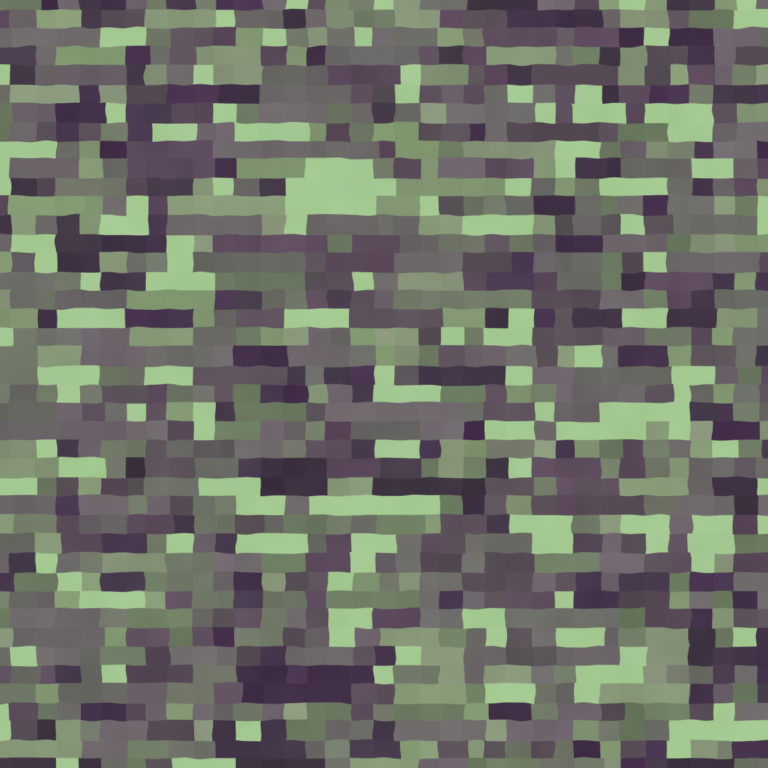
This pattern is drawn by a Shadertoy shader. Its source:

```glsl
// Draws a woven mosaic of green, grey and plum blocks in short horizontal runs.

const vec2 GRID = vec2(34.0, 41.0);   // columns and rows across the canvas
const float EDGE_SOFTNESS = 0.0013;   // half width of a block edge, in canvas units

const vec3 PLUM       = vec3(0.265, 0.205, 0.285);
const vec3 MAUVE      = vec3(0.355, 0.305, 0.350);
const vec3 WARM_GREY  = vec3(0.420, 0.405, 0.405);
const vec3 MOSS       = vec3(0.435, 0.475, 0.395);
const vec3 SAGE       = vec3(0.520, 0.590, 0.460);
const vec3 PALE_GREEN = vec3(0.640, 0.785, 0.570);

float hash(vec2 p, float salt) {
    vec3 q = fract(vec3(p.xyx + salt * 17.31) * vec3(0.1031, 0.1030, 0.0973));
    q += dot(q, q.yzx + 33.33);
    return fract((q.x + q.y) * q.z);
}

float valueNoise(vec2 p, float salt) {
    vec2 i = floor(p);
    vec2 f = fract(p);
    f = f * f * (3.0 - 2.0 * f);
    float low  = mix(hash(i, salt), hash(i + vec2(1.0, 0.0), salt), f.x);
    float high = mix(hash(i + vec2(0.0, 1.0), salt), hash(i + 1.0, salt), f.x);
    return mix(low, high, f.y);
}

// Picks a palette colour according to its share of the area
vec3 palette(float pick) {
    if (pick < 0.16) return PLUM;
    if (pick < 0.32) return MAUVE;
    if (pick < 0.56) return WARM_GREY;
    if (pick < 0.70) return MOSS;
    if (pick < 0.84) return SAGE;
    return PALE_GREEN;
}

// Follows joined cells leftwards, or now and then downwards, to the start of a run
vec2 runStart(vec2 cell) {
    for (int i = 0; i < 6; i++) {
        float link = hash(cell, 1.0);
        if (link < 0.29) cell.x -= 1.0;
        else if (link < 0.36) cell.y -= 1.0;
        else break;
    }
    return cell;
}

vec3 cellColor(vec2 cell) {
    vec2 start = runStart(cell);
    float pick = hash(start, 2.0);
    float variation = pick < 0.84 ? 1.0 : 0.2;
    float shade = 0.055 * (hash(start, 3.0) - 0.5) + 0.025 * (hash(cell, 4.0) - 0.5);
    float tint = 0.035 * (hash(start, 5.0) - 0.5);
    return palette(pick) + variation * (shade + tint * vec3(-0.4, 1.0, -0.8));
}

// Mostly small shifts of a column edge, with a rare large one that leaves a sliver
float columnShift(vec2 edge) {
    float shared = 0.22 * (hash(vec2(edge.x, 7.0), 6.0) - 0.5);
    float own = 2.0 * hash(edge, 7.0) - 1.0;
    return clamp(shared + 0.10 * own + 0.22 * pow(own, 9.0), -0.40, 0.40);
}

// Blends the two cells of one row that meet at the nearest column edge
vec3 rowColor(float x, float row, float softness) {
    float column = floor(x + 0.5);
    float offset = x - column - columnShift(vec2(column, row));
    float side = smoothstep(-softness, softness, offset);
    return mix(cellColor(vec2(column - 1.0, row)), cellColor(vec2(column, row)), side);
}

// Blends the two rows that meet at the nearest row edge
vec3 mosaic(vec2 p, vec2 softness) {
    float row = floor(p.y + 0.5);
    float shift = 0.12 * (hash(vec2(row, 3.0), 8.0) - 0.5);
    float side = smoothstep(-softness.y, softness.y, p.y - row - shift);
    return mix(rowColor(p.x, row - 1.0, softness.x), rowColor(p.x, row, softness.x), side);
}

void mainImage(out vec4 fragColor, in vec2 fragCoord) {
    vec2 uv = fragCoord / iResolution.xy;

    // Slight wobble keeps the edges from being ruler straight
    vec2 wobble = vec2(valueNoise(uv * 70.0, 9.0), valueNoise(uv * 50.0, 10.0)) - 0.5;
    vec2 p = uv * GRID + 40.5 + wobble * vec2(0.11, 0.13);

    float pixel = 0.8 / min(iResolution.x, iResolution.y);
    vec2 softness = min(GRID * max(EDGE_SOFTNESS, pixel), vec2(0.09));
    vec3 color = mosaic(p, softness);

    // Faint uneven shading inside the blocks
    color += 0.022 * (valueNoise(uv * 32.0, 11.0) - 0.5);
    fragColor = vec4(color, 1.0);
}
```
